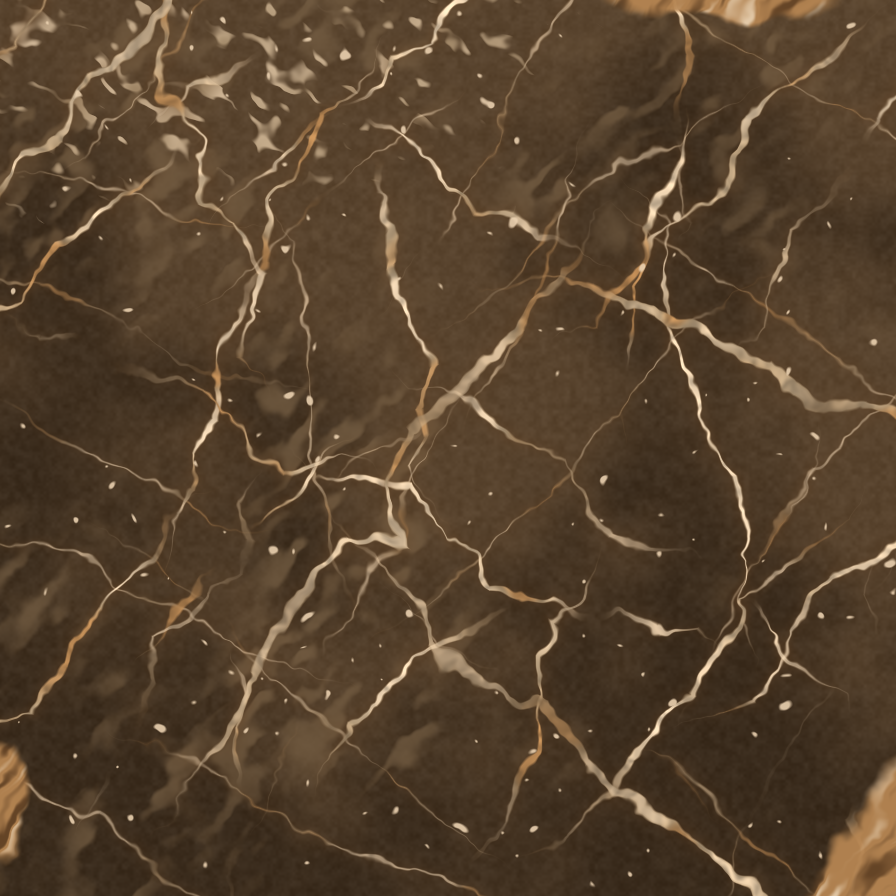
Write a WebGL 1 fragment shader that draws this texture.

```glsl
precision highp float;
uniform vec2 u_resolution;

const vec3 DARK  = vec3(0.225, 0.168, 0.11);
const vec3 BROWN = vec3(0.345, 0.263, 0.178);
const vec3 HAZE  = vec3(0.46, 0.37, 0.265);
const vec3 RUST  = vec3(0.40, 0.27, 0.15);
const vec3 TAN   = vec3(0.71, 0.52, 0.32);
const vec3 SAND  = vec3(0.66, 0.56, 0.43);
const vec3 CREAM = vec3(0.92, 0.82, 0.69);
const int VEINS = 52;
const float TRUNKS = 4.0;        // broad veins come first
const float BRANCHES = 30.0;     // then thin ones, the rest are hairlines
const float SOFT = 0.0016;       // edge blur
const float BEND = 0.06;         // sideways wander of a vein
const float SPECK_CELLS = 30.0;
const float SPECK_SHARE = 0.16;

float hash(float x) { return fract(sin(x * 127.1 + 3.7) * 43758.5); }
float hash(vec2 p) { return fract(sin(dot(p, vec2(127.1, 311.7))) * 43758.5); }

float noise(vec2 p) {
  vec2 i = floor(p), f = fract(p);
  f = f * f * (3.0 - 2.0 * f);
  return mix(mix(hash(i), hash(i + vec2(1.0, 0.0)), f.x),
             mix(hash(i + vec2(0.0, 1.0)), hash(i + 1.0), f.x), f.y);
}

float fbm(vec2 p) {
  float sum = 0.0, amp = 0.5;
  for (int i = 0; i < 4; i++) {
    sum += amp * noise(p);
    p = p * 2.03 + 7.1;
    amp *= 0.5;
  }
  return sum / 0.9375;
}

// Piecewise linear noise: gives veins their angular bends
float kink(float x) {
  return mix(hash(floor(x)), hash(floor(x) + 1.0), fract(x));
}

vec2 turn(vec2 p, float a) {
  return vec2(cos(a) * p.x + sin(a) * p.y, cos(a) * p.y - sin(a) * p.x);
}

vec2 jitter(vec2 p, float scale) {
  return vec2(noise(p * scale), noise(p * scale + 40.0)) - 0.5;
}

vec2 warp(vec2 p) {
  return p + 0.025 * jitter(p, 13.0) + 0.011 * jitter(p, 45.0) + 0.0045 * jitter(p, 110.0);
}

vec3 addVein(vec3 col, vec2 p, float id) {
  float trunk = 1.0 - step(TRUNKS, id);
  float hair = step(BRANCHES, id);
  float halfLen = mix(mix(0.14, 0.36, hash(id + 0.21)), 0.46, trunk);
  float size = mix(mix(0.0034, 0.0017, hair), 0.0058, trunk);

  // Two diagonal families and a few upright veins
  float pick = hash(id + 0.53);
  float angle = pick < 0.5 ? 0.9 : (pick < 0.8 ? -0.5 : 1.6);
  angle += (hash(id + 0.37) - 0.5) * 0.6;
  vec2 q = turn(p - fract(vec2(0.7549, 0.5698) * id + 0.42), angle);
  float bend = BEND * mix(1.0, 0.4, hair);
  q.y += bend * (kink(q.x * 9.0 + id * 17.0) - 0.5);
  q.y += bend * 0.3 * (kink(q.x * 27.0 + id * 31.0) - 0.5);

  float d = abs(q.y);
  float taper = 1.0 - smoothstep(0.5, 1.0, abs(q.x) / halfLen);
  float width = size * taper * (0.25 + 1.2 * kink(q.x * 26.0 + id * 5.0));
  float presence = mix(smoothstep(0.1, 0.45, kink(q.x * 8.0 + id * 11.0)), 1.0, 0.6 * trunk);
  float strength = taper * presence * mix(1.0, 0.55, hair);
  float cover = strength * (1.0 - smoothstep(width - SOFT, width + SOFT, d));

  // Tan rim, pale broken core
  float tone = noise(p * 17.0 + id);
  float core = smoothstep(0.3, 0.65, tone) * (1.0 - smoothstep(0.3, 1.1, d / (width + 0.001)));
  vec3 tint = mix(mix(TAN, SAND, smoothstep(0.15, 0.4, tone)), CREAM, core * (1.0 - 0.35 * trunk));
  tint *= 0.8 + 0.4 * noise(p * 120.0);
  col = mix(col, RUST, 0.4 * strength * exp(-d / (0.004 + size)));
  return mix(col, tint, cover);
}

// Scattered irregular crystals
float specks(vec2 p) {
  vec2 g = p * SPECK_CELLS, cell = floor(g);
  vec2 q = fract(g) - 0.25 - 0.5 * vec2(hash(cell + 3.1), hash(cell + 8.7));
  float radius = mix(0.04, 0.17, pow(hash(cell + 5.3), 3.0));
  float blur = SOFT * SPECK_CELLS;
  return step(1.0 - SPECK_SHARE, hash(cell)) *
         (1.0 - smoothstep(radius - blur, radius + blur, length(q)));
}

float patchMask(vec2 p, vec2 centre, vec2 radii, float angle) {
  return 1.0 - smoothstep(0.8, 1.1, length(turn(p - centre, angle) / radii));
}

void main() {
  vec2 uv = gl_FragCoord.xy / min(u_resolution.x, u_resolution.y);
  vec2 p = warp(uv);

  // Cloudy ground with fine grain, lighter towards the top left
  float light = 0.3 * (uv.y - 0.5) - 0.12 * (uv.x - 0.5);
  vec3 col = mix(DARK, BROWN, smoothstep(0.28, 0.66, fbm(uv * 4.0) + light));
  col += 0.04 * (noise(uv * 150.0) - 0.5) + 0.02 * (noise(uv * 320.0) - 0.5);

  // Faint slanted flecks in loose drifts
  float fleck = noise(turn(p, 0.8) * vec2(28.0, 65.0) + 9.0);
  float drift = smoothstep(0.4, 0.7, fbm(uv * 5.0 + 20.0) + 0.5 * light);
  col = mix(col, HAZE, 0.75 * drift * smoothstep(0.5, 0.9, fleck));

  // Bright flakes gathered at the upper left
  float flake = noise(turn(p, -0.6) * vec2(42.0, 100.0));
  float region = 1.0 - smoothstep(0.15, 0.5, length((uv - vec2(0.2, 0.99)) * vec2(0.8, 1.6)));
  float level = mix(1.0, 0.66, region);
  vec3 flakeTint = mix(SAND, CREAM, noise(uv * 40.0));
  col = mix(col, flakeTint, 0.9 * smoothstep(level, level + 0.2, flake));

  // Hairlines lie below, trunks on top
  for (int i = 0; i < VEINS; i++) col = addVein(col, p, float(VEINS - 1 - i));

  col = mix(col, CREAM, 0.9 * specks(p));

  // Fibrous tan inclusions along the border
  float inclusion = max(patchMask(p, vec2(0.98, 0.04), vec2(0.17, 0.045), 0.95),
                    max(patchMask(p, vec2(-0.01, 0.1), vec2(0.035, 0.065), 0.0),
                        patchMask(p, vec2(0.8, 1.01), vec2(0.13, 0.03), 0.0)));
  float fibre = noise(turn(p, 0.95) * vec2(24.0, 120.0));
  vec3 strand = mix(mix(RUST, TAN, smoothstep(0.1, 0.5, fibre)), CREAM, smoothstep(0.6, 1.0, fibre));
  col = mix(col, strand, 0.95 * inclusion);

  gl_FragColor = vec4(col, 1.0);
}
```
